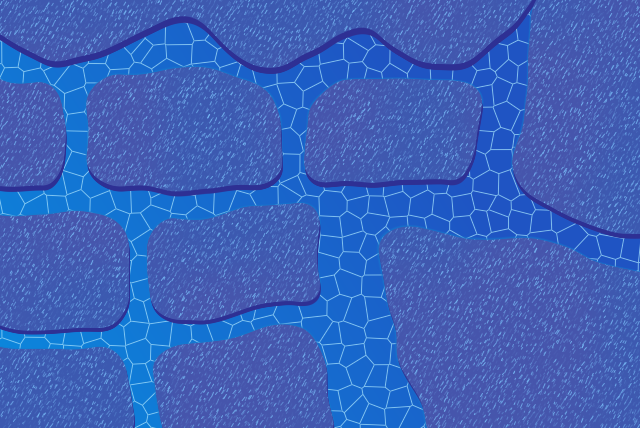
Reproduce this pattern procedurally as a WebGL 2 fragment shader.

```glsl
#version 300 es
precision highp float;

uniform vec2 u_resolution;
out vec4 fragColor;

const vec3 WATER_SHALLOW = vec3(0.04, 0.54, 0.87);
const vec3 WATER_DEEP = vec3(0.12, 0.33, 0.765);
const vec3 CELL_LINE = vec3(0.62, 0.86, 0.98);
const vec3 SHADOW = vec3(0.18, 0.19, 0.58);
const vec3 RIM = vec3(0.08, 0.48, 0.80);
const vec3 STONE_BLUE = vec3(0.235, 0.35, 0.69);
const vec3 STONE_VIOLET = vec3(0.275, 0.335, 0.675);
const vec3 FLECK = vec3(0.47, 0.74, 0.97);

float hash(vec2 p) {
    return fract(sin(dot(p, vec2(127.1, 311.7))) * 43758.5453);
}

vec2 hash2(vec2 p) {
    return vec2(hash(p), hash(p + 17.3));
}

float noise(vec2 p) {
    vec2 i = floor(p), f = fract(p);
    f = f * f * (3.0 - 2.0 * f);
    float low = mix(hash(i), hash(i + vec2(1, 0)), f.x);
    float high = mix(hash(i + vec2(0, 1)), hash(i + vec2(1, 1)), f.x);
    return mix(low, high, f.y);
}

vec2 wobble(vec2 p, float frequency, float amplitude) {
    vec2 q = p * frequency;
    return amplitude * (vec2(noise(q), noise(q + 31.7)) - 0.5);
}

float roundBox(vec2 p, vec2 halfSize, float radius) {
    vec2 d = abs(p) - halfSize + radius;
    return length(max(d, 0.0)) + min(max(d.x, d.y), 0.0) - radius;
}

// Signed distance to all paving stones, negative inside
float stones(vec2 p) {
    vec2 q = p + wobble(p, 5.0, 0.08) + wobble(p, 13.0, 0.013);

    // Large slabs: top, right, lower right
    float wave = 0.035 * sin(15.0 * q.x + 2.0);
    float d = roundBox(q - vec2(0.5, 1.11 + wave), vec2(0.75, 0.2), 0.08);
    d = min(d, roundBox(q - vec2(1.51, 0.76), vec2(0.3, 0.28), 0.16));
    vec2 sheared = q + vec2(0.15 * (q.y - 0.35), 0.2 * (q.x - 1.25));
    d = min(d, roundBox(sheared - vec2(1.25, 0.14), vec2(0.33, 0.28), 0.08));

    // Staggered rows of smaller stones
    for (int row = 0; row < 3; row++) {
        float stagger = 0.14 * float(min(row, 1));
        int count = row == 0 ? 3 : 2;
        for (int col = 0; col < count; col++) {
            vec2 centre = vec2(0.47 * float(col) + stagger - 0.04, 0.705 - 0.315 * float(row));
            d = min(d, roundBox(q - centre, vec2(0.204, 0.128), 0.075));
        }
    }
    return d;
}

vec2 cellPoint(vec2 id) {
    return id + 0.5 + 0.72 * (hash2(id) - 0.5);
}

// Distance to the nearest Voronoi border, in cell units
float cellBorder(vec2 p) {
    vec2 home = floor(p), nearest = vec2(0.0);
    float best = 9.0;
    for (int y = -1; y <= 1; y++)
        for (int x = -1; x <= 1; x++) {
            vec2 r = cellPoint(home + vec2(x, y)) - p;
            if (dot(r, r) < best) { best = dot(r, r); nearest = r; }
        }
    float border = 9.0;
    for (int y = -2; y <= 2; y++)
        for (int x = -2; x <= 2; x++) {
            vec2 r = cellPoint(home + vec2(x, y)) - p;
            vec2 gap = r - nearest;
            if (dot(gap, gap) > 1e-4)
                border = min(border, dot(0.5 * (r + nearest), normalize(gap)));
        }
    return border;
}

// Short slanted dashes, one per elongated cell
float flecks(vec2 p, float angle, float seed, float px) {
    float c = cos(angle), s = sin(angle);
    vec2 size = vec2(0.019, 0.0095);
    vec2 q = vec2(c * p.x + s * p.y, c * p.y - s * p.x) / size;
    q.x += 7.0 * hash(vec2(floor(q.y), seed));
    vec2 id = floor(q) + seed * 13.0;
    vec2 offset = (fract(q) - mix(vec2(0.35), vec2(0.65), hash2(id))) * size;
    float halfLength = mix(0.001, 0.0055, hash(id + 5.1));
    offset.x = max(abs(offset.x) - halfLength, 0.0);
    float strength = pow(hash(id + 9.7), 2.2);
    return strength * (1.0 - smoothstep(0.001 - 0.6 * px, 0.001 + 0.7 * px, length(offset)));
}

void main() {
    float px = 1.0 / u_resolution.y;
    vec2 p = gl_FragCoord.xy * px;

    // Water with a net of cells
    float depth = clamp(1.25 * (0.55 * p.x + 0.35 * p.y), 0.0, 1.0);
    vec3 color = mix(WATER_SHALLOW, WATER_DEEP, depth);
    float border = cellBorder(p * 20.0) / 20.0;
    color = mix(color, CELL_LINE, 0.85 * (1.0 - smoothstep(0.001 - 0.7 * px, 0.001 + 0.7 * px, border)));

    // Rim and drop shadow
    float d = stones(p);
    vec2 drop = vec2(0.002, -0.007 - 0.009 * p.y);
    color = mix(color, RIM, 0.7 * (1.0 - smoothstep(0.0, 0.003 + px, d)));
    color = mix(color, SHADOW, 1.0 - smoothstep(-0.6 * px, 0.6 * px, stones(p - drop)));

    // Flecked stone surface
    vec3 stone = mix(STONE_BLUE, STONE_VIOLET, smoothstep(0.2, 0.8, noise(p * 4.0 + 8.0)));
    for (int layer = 0; layer < 3; layer++) {
        float k = float(layer);
        stone = mix(stone, FLECK, 0.85 * flecks(p, 0.9 + 0.13 * k, k + 1.0, px));
    }
    color = mix(color, stone, 1.0 - smoothstep(-0.6 * px, 0.6 * px, d));

    fragColor = vec4(color, 1.0);
}
```
